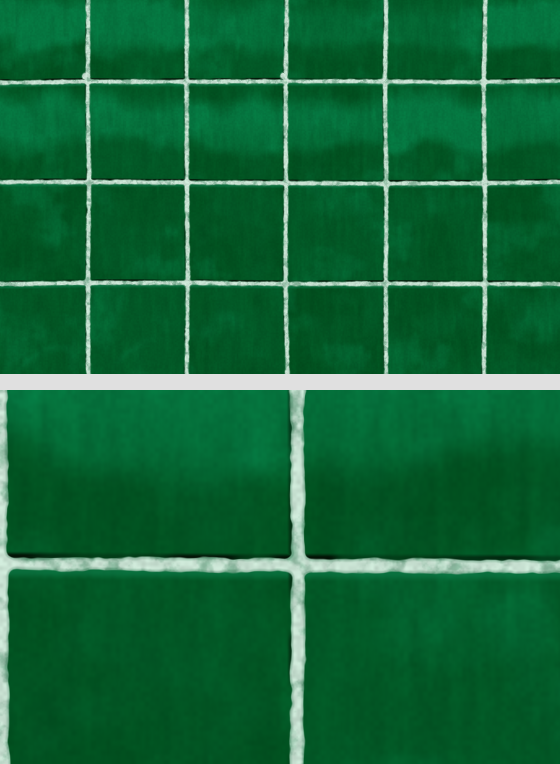
Top, the full canvas; bottom, a detail of the centre.
This texture is drawn by a Shadertoy shader. Its source:

```glsl
// Glazed green wall tiles with rough pale grout, soft reflections and scuffs.

// Layout, in units of the canvas height
const vec2 PITCH = vec2(0.2648, 0.2695);
const vec2 ORIGIN = vec2(0.2363, 0.2420);   // one grout crossing
const vec2 JOINT_HALF = vec2(0.0062, 0.0060);
const float CORNER_RADIUS = 0.006;
const float WARP = 0.005;                   // slow drift of the joints
const float ROUGHNESS = 0.0042;             // ragged grout edges
const float CRUMB_SIZE = 0.010;
const float CRUMB_CHANCE = 0.08;
const float SHADOW_WIDTH = 0.0055;
const float SHEEN = 1.15;
const float SCUFF = 0.35;

// Colours
const vec3 GLAZE = vec3(0.008, 0.345, 0.150);
const vec3 GLAZE_DEEP = vec3(0.000, 0.270, 0.085);
const vec3 GLAZE_LIGHT = vec3(0.020, 0.460, 0.250);
const vec3 RIM = vec3(0.060, 0.520, 0.320);
const vec3 GROUT = vec3(0.780, 0.880, 0.820);
const vec3 GROUT_STAIN = vec3(0.400, 0.620, 0.500);
const vec3 SHADOW = vec3(0.010, 0.060, 0.015);

float hash(vec2 p) {
    vec3 h = fract(vec3(p.xyx) * 0.1031);
    h += dot(h, h.yzx + 33.33);
    return fract((h.x + h.y) * h.z);
}

float noise(vec2 p) {
    vec2 i = floor(p), f = fract(p);
    f = f * f * (3.0 - 2.0 * f);
    return mix(mix(hash(i), hash(i + vec2(1, 0)), f.x),
               mix(hash(i + vec2(0, 1)), hash(i + vec2(1, 1)), f.x), f.y);
}

float fbm(vec2 p) {
    float sum = 0.0, amp = 0.5;
    for (int i = 0; i < 4; i++) {
        sum += amp * noise(p);
        p = p * 2.03 + 17.3;
        amp *= 0.5;
    }
    return sum / 0.9375;
}

float roundBox(vec2 p, vec2 halfSize, float radius) {
    vec2 q = abs(p) - halfSize + radius;
    return length(max(q, 0.0)) + min(max(q.x, q.y), 0.0) - radius;
}

// Cloudy glaze with a reflection band in the upper rows
vec3 glazeColor(vec2 p, vec2 q, vec2 id) {
    float tone = hash(id + 31.0);
    vec2 seed = id * 7.31 + 50.0;
    float cloud = fbm(q * vec2(13.0, 16.0) + seed);
    vec3 col = mix(GLAZE, GLAZE_DEEP, 0.55 * tone * smoothstep(0.25, 0.75, cloud));

    float wave = (fbm(q * vec2(9.0, 7.0) + seed + 20.0) - 0.5) * 0.09;
    float y = q.y - wave - 0.02 * (hash(id + 5.0) - 0.5);
    float band = smoothstep(-0.065, -0.015, y) * (1.0 - smoothstep(0.04, 0.12, y));
    float upper = smoothstep(0.48, 0.78, p.y + 0.05 * p.x);
    float light = SHEEN * upper * band * (0.4 + 0.6 * hash(id + 11.0));
    light += 0.45 * smoothstep(0.5, 0.8, fbm(q * 11.0 + seed + 70.0));

    // Curved smears, strongest along the bottom
    float arc = q.y - 0.55 * q.x + 5.0 * q.x * q.x + 0.08 * (hash(id + 3.0) - 0.3);
    float smear = exp(-pow(arc / 0.012, 2.0)) * smoothstep(0.09, 0.03, abs(q.x));
    light += SCUFF * smear * smoothstep(0.3, 0.1, p.y)
           * smoothstep(0.3, 0.9, hash(id + 41.0)) * smoothstep(0.3, 0.6, cloud);

    // Vertical streaks and fine grain
    float streak = fbm(p * vec2(85.0, 16.0)) - 0.5;
    col = mix(col, GLAZE_LIGHT, clamp(light + 0.16 * streak, 0.0, 1.0));
    return col * (1.0 + 0.13 * streak + 0.07 * (noise(p * 230.0) - 0.5));
}

vec3 groutColor(vec2 p, float depth) {
    float stain = 0.65 * smoothstep(0.42, 0.78, fbm(p * 75.0));
    stain += 0.55 * (1.0 - smoothstep(0.0, 0.0035, depth));
    vec3 col = mix(GROUT, GROUT_STAIN, clamp(stain, 0.0, 1.0));
    return col * (0.94 + 0.12 * noise(p * 260.0));
}

void mainImage(out vec4 fragColor, in vec2 fragCoord) {
    float pixel = 1.0 / iResolution.y;
    vec2 p = fragCoord * pixel;

    // Tile grid with slightly drifting joints
    vec2 drift = vec2(noise(p * 4.0 + 9.0), noise(p * 4.0 + 61.0)) - 0.5;
    vec2 g = (p + WARP * drift - ORIGIN) / PITCH;
    vec2 id = floor(g);
    vec2 q = (fract(g) - 0.5) * PITCH;
    vec2 halfTile = 0.5 * PITCH - JOINT_HALF;

    // Ragged tile boundary: positive distance is grout
    float ragged = 0.6 * noise(p * 48.0) + 0.4 * noise(p * 150.0) - 0.5;
    float d = roundBox(q, halfTile, CORNER_RADIUS) + ROUGHNESS * ragged;

    // Occasional lump of mortar beside a crossing
    vec2 crossing = floor(g + 0.5);
    vec2 lump = (g - crossing) * PITCH - vec2(-0.006, 0.014);
    float lumpSize = CRUMB_SIZE * step(1.0 - CRUMB_CHANCE, hash(crossing + 77.0));
    if (lumpSize > 0.0) d = max(d, lumpSize - length(lump) + 0.002 * ragged);

    vec3 col = glazeColor(p, q, id);

    // Light upper rim; broken shadows on the lower and right edges
    float rim = smoothstep(0.009, 0.001, halfTile.y - q.y);
    col = mix(col, RIM, 0.5 * rim);
    float gaps = smoothstep(0.25, 0.6, noise(p * vec2(22.0, 28.0) + 13.0));
    float below = smoothstep(SHADOW_WIDTH, 0.001, halfTile.y + q.y);
    float beside = smoothstep(0.7 * SHADOW_WIDTH, 0.0, halfTile.x - q.x);
    col = mix(col, SHADOW, max(below * (0.3 + 0.65 * gaps), 0.5 * beside * gaps));

    col = mix(col, groutColor(p, d), smoothstep(-pixel, pixel, d));
    fragColor = vec4(clamp(col, 0.0, 1.0), 1.0);
}
```
